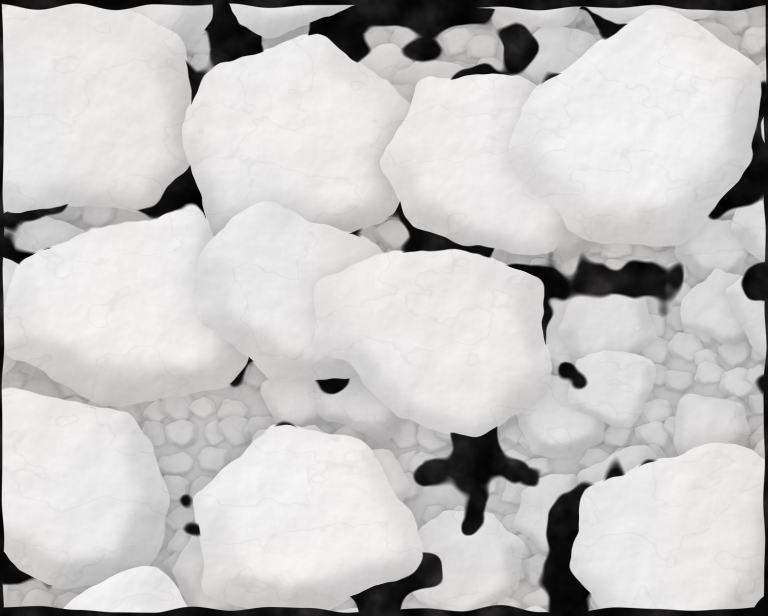
A WebGL 2 fragment shader for this texture:

```glsl
#version 300 es
precision highp float;
// A heap of pale chalky boulders over rubble, with hard black crevices.
// Three jittered grids of soft-max polygons are painted from back to front;
// each polygon edge is also a facet, so one sum gives outline and shading.
uniform vec2 u_resolution;
out vec4 fragColor;

const float TAU = 6.2831853;
const int EDGES = 7;
const vec2 LIGHT = vec2(-0.35, 0.94);

float hash(vec2 p) {
  vec3 h = fract(vec3(p.xyx) * vec3(0.1031, 0.1030, 0.0973));
  h += dot(h, h.yzx + 33.33);
  return fract((h.x + h.y) * h.z);
}

float noise(vec2 p) {
  vec2 i = floor(p), f = fract(p);
  f = f * f * (3.0 - 2.0 * f);
  return mix(mix(hash(i), hash(i + vec2(1, 0)), f.x),
             mix(hash(i + vec2(0, 1)), hash(i + vec2(1, 1)), f.x), f.y);
}

float fbm(vec2 p) {
  float sum = 0.0, amp = 0.52;
  for (int i = 0; i < 4; i++) {
    sum += amp * noise(p);
    p = mat2(1.6, 1.2, -1.2, 1.6) * p + 5.3;
    amp *= 0.5;
  }
  return sum;
}

// Returns (signed distance, facet brightness) of one angular rock.
vec2 rock(vec2 q, float radius, vec2 seed) {
  float k = 24.0 / radius;
  float turn = hash(seed + 3.7);
  // Flat crown, slightly tilted
  vec2 tilt = vec2(hash(seed + 8.1), hash(seed + 9.4)) - 0.5;
  float w = exp(k * (dot(q, tilt) * 0.3 - 0.22 * radius));
  float total = w, lit = w * (0.94 + 0.02 * tilt.y);
  for (int i = 0; i < EDGES; i++) {
    float id = float(i);
    float a = TAU * (id + turn + 0.6 * hash(seed + id * 1.9)) / float(EDGES);
    vec2 dir = vec2(cos(a), sin(a));
    float reach = radius * mix(0.78, 1.1, hash(seed + 20.0 + id * 2.3));
    w = exp(k * min(dot(q, dir) - reach, 3.0 * radius));
    total += w;
    lit += w * (0.865 + 0.075 * dot(dir, LIGHT));
  }
  return vec2(log(total) / k, lit / total);
}

// Paints one grid of rocks, upper rows first; gap keeps the nearest distance.
float paintRocks(float base, vec2 p, float cell, float density, float tone,
                 float salt, float aa, inout float gap) {
  vec2 warp = vec2(fbm(p * 2.6 / cell + salt), fbm(p * 2.6 / cell + salt + 41.0)) - 0.5;
  vec2 home = floor(p / cell);
  for (int y = 1; y >= -1; y--) {
    for (int x = -1; x <= 1; x++) {
      vec2 id = home + vec2(x, y);
      vec2 seed = id * 1.37 + salt;
      if (hash(seed + 0.5) > density) continue;
      vec2 jitter = vec2(hash(seed + 1.1), hash(seed + 2.2)) - 0.5;
      vec2 q = p - cell * (id + 0.5 + 0.5 * jitter) + warp * cell * 0.16;
      q.x /= 1.15;
      float radius = cell * mix(0.4, 0.62, hash(seed + 4.6));
      vec2 r = rock(q, radius, seed);
      gap = min(gap, r.x);
      // Contact shadow, then the body
      base *= 1.0 - 0.09 * exp(-max(r.x, 0.0) / (cell * 0.07));
      float body = r.y * tone - 0.035 * hash(seed + 6.3);
      base = mix(base, body, smoothstep(aa, -aa, r.x));
    }
  }
  return base;
}

// Fine chipped relief, lit from the upper left.
float relief(vec2 p) {
  return fbm(p) - fbm(p + vec2(-0.22, 0.3));
}

void main() {
  vec2 p = gl_FragCoord.xy / u_resolution.y;
  float width = u_resolution.x / u_resolution.y;
  float aa = 0.8 / u_resolution.y;

  // Gravel, then stones, then boulders
  float unused = 1.0, gap = 1.0;
  float tone = 0.79;
  tone = paintRocks(tone, p, 0.045, 0.85, 0.90, 11.0, aa, unused);
  tone = paintRocks(tone, p, 0.135, 0.72, 0.95, 57.0, aa, unused);
  tone = paintRocks(tone, p, 0.31, 0.88, 1.01, 83.0, aa, gap);

  // Chalk surface: broad chips, grain and faint cracks
  tone += 0.07 * relief(p * 17.0) + 0.05 * relief(p * 60.0);
  float crack = abs(fbm(p * vec2(9.0, 13.0) + 70.0) - 0.5);
  tone -= 0.025 * (1.0 - smoothstep(0.0, 0.018, crack));
  float warmth = noise(p * 5.0 + 30.0) - 0.45;
  vec3 color = min(tone, 0.965) * (vec3(1.003, 0.997, 0.996) + warmth * vec3(0.012, 0.0, -0.014));

  // Black crevices hug the boulders; ragged strips run along the frame
  float hollow = noise(p * 13.0 + 4.0) * 0.85 + noise(p * 37.0) * 0.15;
  float crevice = (hollow - 0.56 - 2.2 * max(gap, 0.0)) * 0.05;
  crevice = min(crevice, gap + 0.002);
  float rag = noise(p * 16.0 + 90.0);
  float strip = 0.005 + 0.013 * rag;
  float rim = max(strip - min(p.y, 1.0 - p.y), strip * 0.45 - min(p.x, width - p.x));
  float dark = smoothstep(-aa, aa, max(crevice, rim));
  float murk = pow(fbm(p * 24.0 + 15.0), 2.0);
  vec3 pit = vec3(0.005, 0.004, 0.007) + vec3(0.25, 0.24, 0.235) * murk;
  color = mix(color, pit, dark);

  fragColor = vec4(color, 1.0);
}
```
